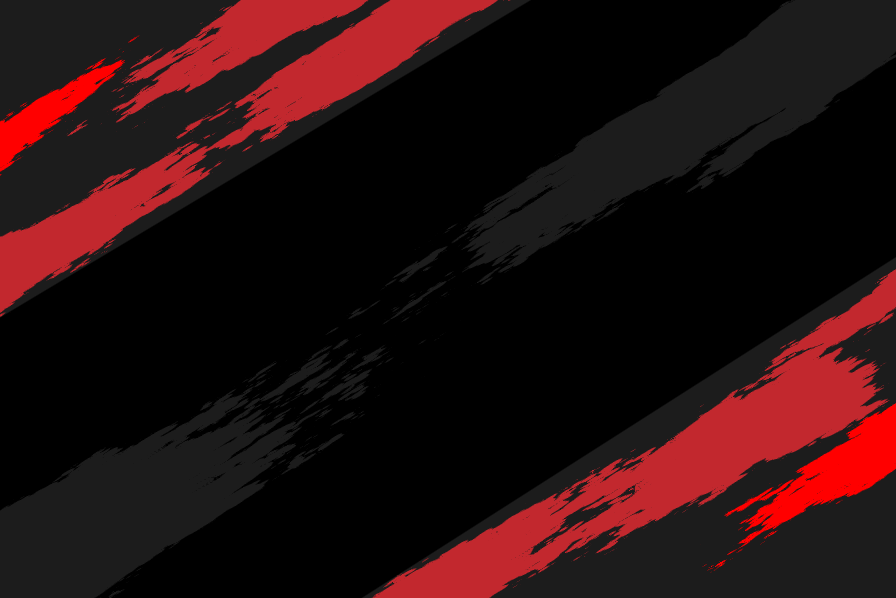
Reproduce this background procedurally as a WebGL 2 fragment shader.

```glsl
#version 300 es
precision highp float;

uniform vec2 u_resolution;
out vec4 outColor;

#define BRUSH_ANGLE 0.55
#define EDGE_RAGGED 0.018
#define TAIL_TAPER 0.35
#define WOBBLE 0.003
#define BLACK vec3(0.0)
#define CHARCOAL vec3(0.11)
#define CRIMSON vec3(0.76, 0.155, 0.18)
#define SCARLET vec3(1.0, 0.0, 0.0)

vec2 hash2(vec2 p) {
    vec3 q = fract(p.xyx * vec3(0.1031, 0.1030, 0.0973));
    q += dot(q, q.yzx + 33.33);
    return fract((q.xx + q.yz) * q.zy);
}

// Distance to the nearest scattered cell point
float cellular(vec2 p) {
    vec2 cell = floor(p), local = fract(p);
    float nearest = 4.0;
    for (int y = -1; y <= 1; y++) {
        for (int x = -1; x <= 1; x++) {
            vec2 offset = vec2(x, y);
            vec2 delta = offset + hash2(cell + offset + 200.0) - local;
            nearest = min(nearest, dot(delta, delta));
        }
    }
    return sqrt(nearest);
}

// Layered cells stretched along the brush: high values are dry bristle gaps
float bristles(vec2 p) {
    vec2 scale = vec2(6.0, 44.0);
    float sum = 0.0, weight = 0.48;
    for (int i = 0; i < 3; i++) {
        sum += weight * cellular(p * scale + float(i) * 17.3);
        scale *= vec2(2.5, 2.3);
        weight *= 0.65;
    }
    return clamp((sum - 0.15) * 2.0, 0.04, 0.95);
}

float coverage(float signedValue) {
    return clamp(signedValue / max(fwidth(signedValue), 0.0001) + 0.5, 0.0, 1.0);
}

// span: start, solid start, solid end, end
// sides: lower side at start and end, upper side at start and end
float stroke(vec2 p, float dryness, vec4 span, vec4 sides) {
    float along = min((p.x - span.x) / (span.y - span.x),
                      (span.w - p.x) / (span.w - span.z));
    vec2 side = mix(sides.xz, sides.yw, smoothstep(span.x, span.w, p.x));
    float halfWidth = 0.5 * (side.y - side.x);
    float offset = abs(p.y - 0.5 * (side.x + side.y));
    float across = (halfWidth - offset) / EDGE_RAGGED;
    float radius = offset / halfWidth;
    float paint = min(across, along - TAIL_TAPER * radius * radius);
    return coverage(paint - dryness);
}

void main() {
    // Centred canvas, one unit high, turned to the brush direction
    vec2 uv = (gl_FragCoord.xy - 0.5 * u_resolution) / u_resolution.y;
    float c = cos(BRUSH_ANGLE), s = sin(BRUSH_ANGLE);
    vec2 p = vec2(c * uv.x + s * uv.y, c * uv.y - s * uv.x);
    float dryness = bristles(p);
    vec2 q = p;
    q.y += WOBBLE * (sin(p.x * 13.0 + 0.8) + 0.6 * sin(p.x * 31.0 + p.y * 9.0));

    // Flat corner panels
    float panels = max(coverage(p.y - 0.358 + 0.011 * p.x),
                       coverage(-0.344 + 0.018 * p.x - p.y));

    // Central dry stroke
    float grey = stroke(q, dryness, vec4(-1.1, -1.0, -0.5, -0.02), vec4(-0.145, -0.10, 0.108, 0.055));
    grey = max(grey, stroke(q, dryness, vec4(-0.24, 0.26, 1.0, 1.1), vec4(-0.012, -0.045, 0.100, 0.138)));
    grey = max(grey, stroke(q, dryness, vec4(0.42, 0.54, 0.82, 0.92), vec4(-0.080, -0.055, -0.01, 0.0)));

    // Upper left crimson strokes
    float red = stroke(q, dryness, vec4(-0.75, -0.7, -0.36, 0.02), vec4(0.362, 0.385, 0.49, 0.455));
    red = max(red, stroke(q, dryness, vec4(-0.5, 0.02, 0.45, 0.55), vec4(0.385, 0.362, 0.465, 0.50)));
    red = max(red, stroke(q, dryness, vec4(-0.42, -0.1, 0.4, 0.5), vec4(0.518, 0.475, 0.605, 0.63)));

    // Lower right crimson strokes
    red = max(red, stroke(q, dryness, vec4(-0.6, -0.55, -0.1, 0.22), vec4(-0.48, -0.465, -0.343, -0.365)));
    red = max(red, stroke(q, dryness, vec4(-0.32, 0.12, 0.5, 0.57), vec4(-0.48, -0.538, -0.36, -0.393)));
    red = max(red, stroke(q, dryness, vec4(0.2, 0.56, 0.78, 0.8), vec4(-0.415, -0.41, -0.37, -0.338)));

    // Scarlet accents in both corners
    float bright = stroke(q, dryness, vec4(-0.75, -0.7, -0.4, -0.16), vec4(0.54, 0.615, 0.665, 0.645));
    bright = max(bright, stroke(q, dryness, vec4(0.1, 0.38, 0.95, 1.0), vec4(-0.635, -0.642, -0.548, -0.51)));

    vec3 color = mix(BLACK, CHARCOAL, max(panels, grey));
    color = mix(color, CRIMSON, red);
    color = mix(color, SCARLET, bright);
    outColor = vec4(color, 1.0);
}
```
